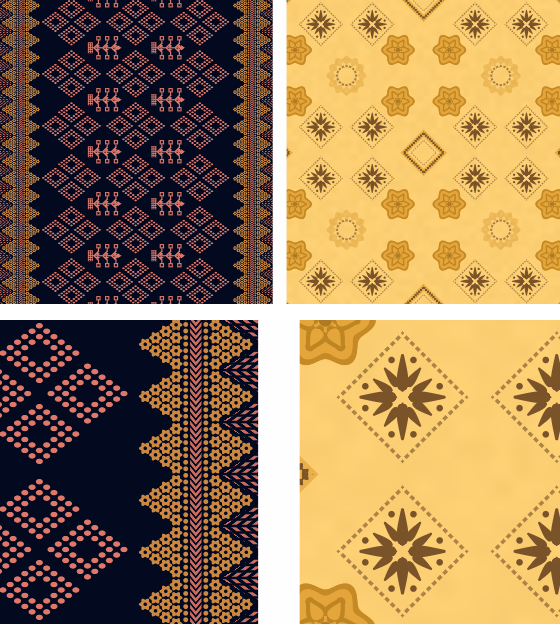
Top, the full canvas; bottom, a detail of the centre.
Reproduce this pattern procedurally as a Shadertoy shader.

```glsl
// Two woven cloth panels: dotted diamonds and sprigs on navy, mirrored florets on gold.
#define WIDTH 768.0
#define UNIT (WIDTH / iResolution.x)
#define ROW 71.3
#define TOOTH (ROW / 3.0)
#define TILE 211.5
#define NAVY vec3(0.01, 0.04, 0.12)
#define PINK vec3(0.88, 0.47, 0.41)
#define OCHRE vec3(0.80, 0.53, 0.25)
#define CREAM vec3(0.99, 0.81, 0.45)
#define AMBER vec3(0.86, 0.60, 0.16)
#define BROWN vec3(0.42, 0.27, 0.13)

float hash(vec2 p) { return fract(sin(dot(p, vec2(127.1, 311.7))) * 43758.5453); }

float noise(vec2 p) {
    vec2 i = floor(p), f = fract(p);
    f = f * f * (3.0 - 2.0 * f);
    return mix(mix(hash(i), hash(i + vec2(1, 0)), f.x),
               mix(hash(i + vec2(0, 1)), hash(i + vec2(1, 1)), f.x), f.y);
}

float fill(float d) { return clamp(0.5 - d / UNIT, 0.0, 1.0); }
float wrap(float x, float period) { return mod(x + 0.5 * period, period) - 0.5 * period; }

float box(vec2 p, vec2 h) {
    vec2 d = abs(p) - h;
    return length(max(d, 0.0)) + min(max(d.x, d.y), 0.0);
}

float segment(vec2 p, vec2 a, vec2 b) {
    vec2 v = b - a;
    return length(p - a - v * clamp(dot(p - a, v) / dot(v, v), 0.0, 1.0));
}

// Leaf pointing along +x, from 0 to len
float leaf(vec2 p, float len, float w) {
    float t = clamp(p.x / len, 0.0, 1.0);
    return length(p - vec2(t * len, 0.0)) - w * sin(3.14 * sqrt(t) * 0.85 + 0.2);
}

// Two rings of dots on a rhombus
float dottedRhombus(vec2 p) {
    vec2 w = 3.0 * vec2(p.x / 20.0 + p.y / 15.0, p.x / 20.0 - p.y / 15.0);
    vec2 cell = abs(floor(w) + 0.5), l = fract(w) - 0.5;
    float ring = max(cell.x, cell.y);
    vec2 q = vec2((l.x + l.y) * 3.33, (l.x - l.y) * 2.5);
    return (ring > 1.0 && ring < 3.0) ? length(q * vec2(1.0, 1.3)) - 1.6 : 9.0;
}

float sprig(vec2 p) {
    p.y = abs(p.y);
    float d = box(p, vec2(21.0, 0.8));
    vec2 base = p + vec2(19.0, 0.0);
    d = min(d, max(box(base, vec2(3.5, 7.5)), 0.7 - length(mod(base, 2.5) - 1.25)));
    d = min(d, (abs(p.x - 19.0) + p.y * 1.4 - 4.5) * 0.65);
    for (int i = 0; i < 3; i++) {
        float x = -8.0 + 12.0 * float(i);
        d = min(d, segment(p, vec2(x - 6.0, 0.0), vec2(x, 6.0)) - 1.0);
        d = min(d, segment(p, vec2(x, 6.0), vec2(x, 11.0)) - 0.8);
        d = min(d, abs(box(p - vec2(x, 13.0), vec2(2.2))) - 0.8);
        d = min(d, (abs(p.x - x + 1.0) + 1.3 * abs(p.y - 2.5) - 3.0) * 0.65);
    }
    return d;
}

vec3 navyPanel(vec2 p) {
    // Diamond rows, then a pair of sprigs in the gaps
    float d = 9.0, y = wrap(p.y - 30.0, ROW);
    for (int k = 0; k < 11; k++) {
        if (k % 4 == 3) continue;
        float cy = k % 2 == 0 ? y : abs(y) - 18.5;
        d = min(d, dottedRhombus(vec2(p.x - 76.0 - 22.0 * float(k), cy)));
    }
    d = min(d, sprig(vec2(p.x - (p.x < 186.0 ? 143.0 : 230.0), wrap(p.y - 65.5, ROW))));
    vec3 col = mix(NAVY, PINK, fill(d));

    // Mirrored borders: toothed rows of blossoms around a braid
    float side = 187.0 - abs(p.x - 187.0) - 28.5, a = abs(side);
    float ty = wrap(p.y - 7.5, TOOTH), gap = TOOTH / 4.0, gold = 9.0;
    for (int j = 0; j < 4; j++) {
        float odd = j % 2 == 0 ? 0.5 : 0.0;
        float n = floor(ty / gap - odd + 0.5) + odd;
        if (abs(n) > 2.0 - 0.5 * float(j)) continue;
        vec2 q = vec2(a - 9.0 - 4.7 * float(j), ty - n * gap);
        float r = length(q);
        gold = min(gold, max(r - 2.5 - 0.4 * cos(6.0 * atan(q.y, q.x)), 0.8 - r));
    }
    gold = min(gold, length(vec2(a - 4.6, wrap(p.y, 3.0))) - 1.1);
    col = mix(col, OCHRE, fill(gold));
    float braid = max(a - 2.6, abs(wrap(p.y + a * 1.2, 3.0)) - 0.9);
    float beyond = (a - 8.0) / 18.0 + abs(ty) / 12.0;
    if (side < 0.0 && beyond > 1.2) {
        float zig = wrap(a + abs(ty) * 1.3, 4.6);
        braid = min(braid, max(abs(zig) - 1.1, abs(wrap(p.y, 2.97)) - 0.9));
    }
    return mix(col, PINK * 0.9, fill(braid));
}

vec3 goldPanel(vec2 p) {
    // Quarter-tile symmetry
    vec2 q = abs(vec2(wrap(p.x - 581.0, TILE), wrap(p.y - 209.5, TILE)));
    vec3 col = CREAM + 0.025 * (noise(p / 9.0) - 0.5);

    // Four-armed floret in a beaded rhombus
    vec2 f = abs(q - TILE * vec2(2.0, 1.0) / 6.0);
    float bead = max(abs(f.x + f.y - 29.0) * 0.7 - 0.8, abs(wrap(f.x - f.y, 5.0)) - 1.5);
    col = mix(col, BROWN, 0.55 * fill(bead));
    if (f.y > f.x) f = f.yx;
    float d = min(leaf(f - vec2(3.0, 0.0), 16.0, 2.7), leaf(mat2(0.8, -0.6, 0.6, 0.8) * (f - vec2(5.0, 2.0)), 10.0, 2.0));
    d = min(d, length(f - vec2(17.0, 5.0)) - 1.5);
    col = mix(col, BROWN, 0.9 * fill(d));

    // Six-lobed amber blossom
    f = q - TILE * vec2(1.0, 2.0) / 6.0;
    float r = length(f), ang = atan(f.y, f.x);
    float rim = r - 20.5 - 2.6 * cos(6.0 * ang);
    col = mix(col, mix(CREAM, AMBER, 0.75), fill(rim));
    col = mix(col, AMBER * 0.9, fill(abs(rim + 1.5) - 1.4));
    float sector = wrap(ang, 1.0472);
    vec2 petal = r * vec2(cos(sector), sin(sector));
    col = mix(col, AMBER * 0.87, fill(abs(leaf(petal - vec2(5.0, 0.0), 9.0, 4.0)) - 1.1));
    col = mix(col, AMBER * 0.8, fill(r - 3.0));

    // Pale wreath at the tile corners
    f = q - 0.5 * TILE;
    r = length(f);
    ang = atan(f.y, f.x);
    float lobes = abs(r - 21.0) - 4.5 - 2.0 * cos(12.0 * ang);
    col = mix(col, AMBER * 0.95, fill(lobes) * (0.25 + 0.2 * noise(p / 3.0)));
    float beads = max(abs(r - 13.0) - 1.3, r * abs(wrap(ang, 0.3927)) - 1.5);
    col = mix(col, BROWN, 0.6 * fill(beads));

    // Notched lozenge at the tile centre
    float edge = (q.x + q.y - 27.0) * 0.707, along = wrap(q.x - q.y, 5.0);
    col = mix(col, AMBER, 0.55 * fill(abs(edge) - 3.6));
    col = mix(col, BROWN, 0.85 * fill(abs(edge) - 1.2 - 0.8 * cos(along * 1.2566)));
    return mix(col, BROWN, 0.4 * fill(max(abs(edge + 7.0) - 0.8, abs(along) - 1.4)));
}

void mainImage(out vec4 fragColor, in vec2 fragCoord) {
    vec2 p = vec2(fragCoord.x, iResolution.y - fragCoord.y) * UNIT;
    vec3 col = mix(vec3(0.995), navyPanel(p), fill(p.x - 374.0));
    fragColor = vec4(mix(col, goldPanel(p), fill(393.0 - p.x)), 1.0);
}
```
